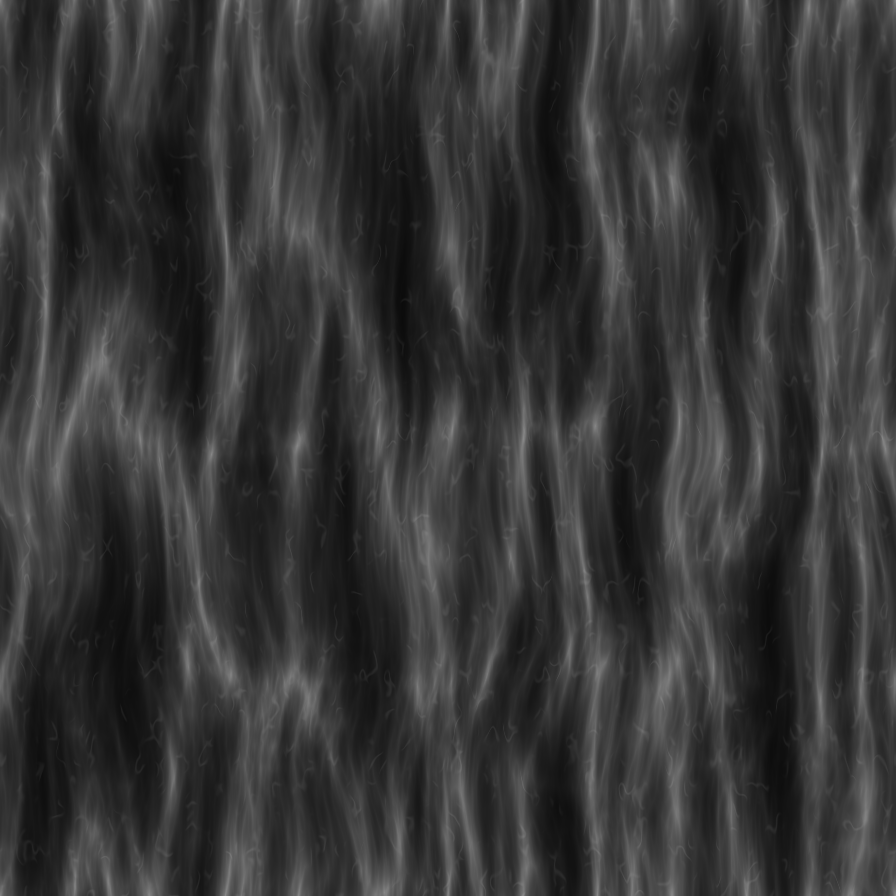
A Shadertoy shader for this texture:

```glsl
// Tileable grey fibres: tall ridged noise with bright creases and faint curled wisps.

const int OCTAVES = 5;
const vec2 FIBRE_CELLS = vec2(12.0, 2.0);   // coarsest cells across and up
const vec2 WISP_CELLS = vec2(72.0, 40.0);
const float CREASE_LEVEL = 0.53;            // grey where all creases meet
const float FALLOFF = 5.9;                  // how fast grey darkens off a crease
const float WISP_LEVEL = 0.055;

// Integer hash of a cell and seed, giving two values in 0..1
vec2 hash2(ivec2 cell, int seed) {
    uvec3 v = uvec3(cell, seed) * 1664525u + 1013904223u;
    v.x += v.y * v.z;
    v.y += v.z * v.x;
    v.z += v.x * v.y;
    v ^= v >> 16u;
    v.x += v.y * v.z;
    v.y += v.z * v.x;
    return vec2(v.xy >> 8u) / 16777216.0;
}

// Slope contribution of one lattice corner, wrapped to the period
float corner(vec2 cell, vec2 offset, vec2 period, int seed) {
    vec2 random = hash2(ivec2(mod(cell, period)), seed);
    vec2 gradient = normalize(random * 2.0 - 0.9999);
    return dot(gradient, offset);
}

// Periodic gradient noise, about -0.7..0.7
float gradientNoise(vec2 uv, vec2 period, int seed) {
    vec2 p = uv * period;
    vec2 cell = floor(p);
    vec2 f = p - cell;
    vec2 w = f * f * f * (f * (f * 6.0 - 15.0) + 10.0);
    vec2 e = vec2(1.0, 0.0);
    float low = mix(corner(cell, f, period, seed),
                    corner(cell + e.xy, f - e.xy, period, seed), w.x);
    float high = mix(corner(cell + e.yx, f - e.yx, period, seed),
                     corner(cell + e.xx, f - e.xx, period, seed), w.x);
    return mix(low, high, w.y);
}

// Bends the plane with two periodic noises
vec2 warp(vec2 uv, vec2 period, vec2 amount, int seed) {
    return uv + amount * vec2(gradientNoise(uv, period, seed),
                              gradientNoise(uv, period, seed + 1));
}

// Weighted distance from the creases of all octaves; zero on a crease
float creaseDistance(vec2 uv, vec2 period, int seed) {
    float sum = 0.0;
    float total = 0.0;
    float weight = 1.0;
    for (int i = 0; i < OCTAVES; i++) {
        sum += weight * abs(gradientNoise(uv, period, seed + i));
        total += weight;
        weight *= 0.5;
        period *= 2.0;
    }
    return sum / total;
}

// Sparse thin curls, 0..1
float wisps(vec2 uv, vec2 period, int seed) {
    vec2 p = warp(uv, period, 0.5 / period, seed);
    float line = 1.0 - smoothstep(0.0, 0.14, abs(gradientNoise(p, period, seed + 2)));
    float patches = smoothstep(0.08, 0.36, gradientNoise(uv, period * 0.75, seed + 3));
    return line * patches;
}

void mainImage(out vec4 fragColor, in vec2 fragCoord) {
    vec2 uv = fragCoord / iResolution.xy;

    // Long fibres
    vec2 bent = warp(uv, vec2(6.0, 5.0), vec2(0.03, 0.07), 11);
    float grey = CREASE_LEVEL * exp(-FALLOFF * creaseDistance(bent, FIBRE_CELLS, 23));

    // Small wisps over the fibres
    grey += WISP_LEVEL * wisps(uv, WISP_CELLS, 47);

    fragColor = vec4(vec3(grey), 1.0);
}
```
